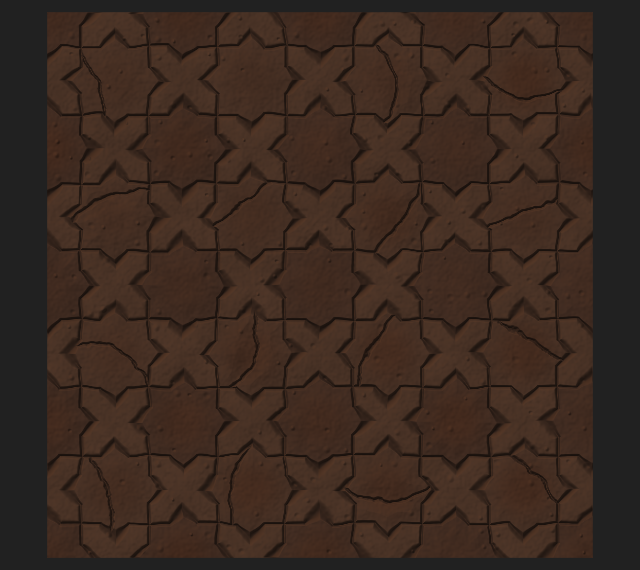
A WebGL 2 fragment shader for this pattern:

```glsl
#version 300 es
precision highp float;

#define SIDE 0.957      // panel side, in canvas heights
#define CELLS 8.0       // star and cross cells per side
#define THIN 0.034      // groove half width on straight edges
#define WIDE 0.085      // groove half width around star tips
#define CRACK 0.036     // crack half width
#define CRACKED 0.85    // share of weathered stars that are split
#define WARP 0.045      // unevenness of the edges
#define RELIEF 0.045    // strength of the carved relief

uniform vec2 u_resolution;
out vec4 outColor;

const vec3 BACKDROP = vec3(0.13);
const vec3 CLAY = vec3(0.288, 0.199, 0.149);
const vec3 DARK_CLAY = vec3(0.248, 0.168, 0.129);
const vec3 RED_CLAY = vec3(0.262, 0.160, 0.110);
const vec3 GROUT = vec3(0.175, 0.120, 0.092);
const vec3 RIM = vec3(0.400, 0.245, 0.155);

float hash(vec2 p) {
    vec3 v = fract(p.xyx * vec3(0.1031, 0.1030, 0.0973));
    v += dot(v, v.yzx + 33.33);
    return fract((v.x + v.y) * v.z);
}

float noise(vec2 p) {
    vec2 i = floor(p), f = fract(p);
    f = f * f * (3.0 - 2.0 * f);
    return mix(mix(hash(i), hash(i + vec2(1, 0)), f.x),
               mix(hash(i + vec2(0, 1)), hash(i + vec2(1, 1)), f.x), f.y);
}

float fbm(vec2 p) {
    float sum = 0.0, amp = 0.5;
    for (int i = 0; i < 4; i++) {
        sum += amp * noise(p);
        p = mat2(1.6, 1.2, -1.2, 1.6) * p + 17.0;
        amp *= 0.5;
    }
    return sum;
}

// Signed distance to the nearest eight-pointed star; also its cell and the box part.
float starEdge(vec2 q, out vec2 star, out float box) {
    star = floor(q + 0.5);
    vec2 p = q - star;
    if (mod(star.x + star.y, 2.0) > 0.5)
        star += abs(p.x) > abs(p.y) ? vec2(sign(p.x), 0.0) : vec2(0.0, sign(p.y));
    vec2 a = abs(q - star);
    box = max(a.x, a.y) - 0.5;
    return min(box, (a.x + a.y) * 0.7071 - 0.5);
}

// Distance to one wandering crack, sometimes with a branch.
float crackDistance(vec2 p, vec2 star) {
    vec2 seed = star * 7.3 + 41.0;
    if (hash(seed) > CRACKED) return 1.0;
    float angle = 6.2832 * hash(seed + 3.0);
    vec2 n = vec2(cos(angle), sin(angle)), t = vec2(-n.y, n.x);
    float along = dot(p, t);
    float wander = 0.16 * (fbm(p * 4.0 + seed) - 0.47);
    float offset = 0.36 * hash(seed + 5.0);
    float bend = (hash(seed + 9.0) - 0.3) * along * along;
    float d = dot(p, n) - offset + bend + wander;
    float branch = abs(along + 0.5 * d + wander - 0.1);
    if (hash(seed + 13.0) > 0.7 && d < 0.0) return min(abs(d), branch);
    return abs(d);
}

vec2 warp(vec2 q) {
    return q + WARP * (vec2(noise(q * 4.0), noise(q * 4.0 + 50.0)) - 0.5);
}

// Round pimples and dents scattered on a jittered grid.
float pimples(vec2 q) {
    vec2 g = q * 4.0, i = floor(g);
    vec2 c = 0.3 + 0.4 * vec2(hash(i + 11.0), hash(i + 23.0));
    float kind = hash(i + 37.0), r = 0.12 + 0.14 * hash(i + 5.0);
    float bump = smoothstep(r, 0.0, length(fract(g) - c));
    return bump * (step(0.84, kind) - step(kind, 0.07));
}

// x: surface height, y: depth into the nearest groove or crack.
vec2 surface(vec2 q) {
    vec2 star, w = warp(q);
    float box, e = starEdge(w, star, box);
    float width = mix(THIN, WIDE, smoothstep(0.0, 0.13, box)) * (0.65 + 0.7 * noise(q * 3.0));
    float flatTop = smoothstep(0.0, width, abs(e)), rim = abs(e);
    if (e < 0.0 && mod(star.x, 2.0) > 0.5) {
        float c = crackDistance(w - star, star);
        flatTop = min(flatTop, smoothstep(0.0, CRACK, c));
        rim = min(rim, c);
    }
    float puff = (e < 0.0 ? hash(star + 71.0) : 0.3) * smoothstep(0.0, 0.3, rim);
    float rough = 0.5 * fbm(q * 3.5) + 0.12 * noise(q * 22.0) + 0.35 * pimples(q);
    return vec2(flatTop + 0.6 * puff + rough, 1.0 - flatTop);
}

void main() {
    vec2 p = (gl_FragCoord.xy - 0.5 * u_resolution) / u_resolution.y;
    vec2 q = (p / SIDE + 0.5) * CELLS;

    // Relief lit from the upper left
    vec2 s = surface(q), k = vec2(0.016, 0.0);
    vec2 slope = vec2(surface(q + k.xy).x - s.x, surface(q + k.yx).x - s.x) / k.x;
    vec3 light = normalize(vec3(-0.5, 0.6, 0.9));
    float shade = dot(normalize(vec3(-slope * RELIEF, 1.0)), light) - light.z;

    // Clay tone: pale crosses, worn stars, darker whole stars
    vec2 star;
    float box, e = starEdge(warp(q), star, box);
    float inside = smoothstep(0.01, -0.01, e), whole = 1.0 - mod(star.x, 2.0);
    vec3 color = mix(CLAY, DARK_CLAY, inside * mix(0.35, 0.9, whole));
    float core = smoothstep(0.6, 0.1, length(q - star)) * inside;
    color = mix(color, RED_CLAY, core * (0.25 + 0.6 * hash(star + 19.0)));
    color *= 0.93 + 0.14 * fbm(q * 2.5 + 9.0) + 0.05 * (noise(q * vec2(30.0, 18.0)) - 0.5);

    // Grooves and lit rims
    color = mix(color, GROUT, 0.75 * s.y);
    color = mix(color, RIM, clamp(1.5 * shade, 0.0, 0.75));
    color *= 1.0 - clamp(-0.85 * shade, 0.0, 0.5);

    vec2 border = abs(p) - 0.5 * SIDE;
    float pixel = 1.0 / u_resolution.y;
    float panel = smoothstep(0.5 * pixel, -0.5 * pixel, max(border.x, border.y));
    outColor = vec4(mix(BACKDROP, color, panel), 1.0);
}
```
